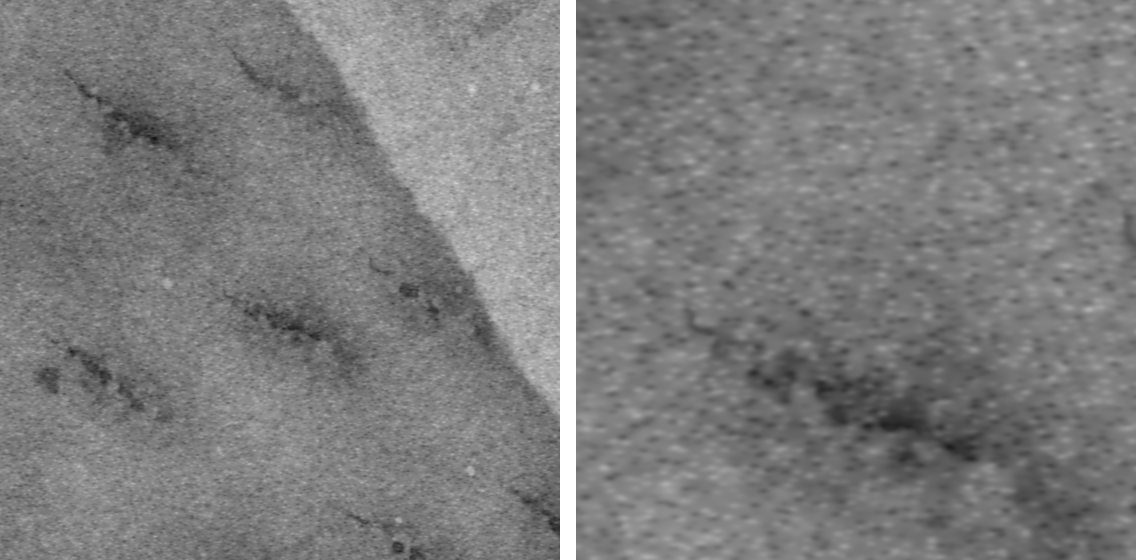
Left: the whole. Right: its middle third, enlarged.
This texture is drawn by a WebGL 2 fragment shader. Its source:

```glsl
#version 300 es
precision highp float;
// A grey, film-grained surface: a dark plain with frayed diagonal streaks
// meets a paler slope along a wavering diagonal edge. Layered sines give
// the soft tone; cellular spot noise gives the mottling and the grain.
uniform vec2 u_resolution;
out vec4 fragColor;

vec3 hash3(vec2 p) {
    vec3 q = fract(p.xyx * vec3(0.1031, 0.103, 0.0973));
    q += dot(q, q.yxz + 33.33);
    return fract((q.xxy + q.yzz) * q.zyx);
}

// Cellular noise: one soft spot of random sign and strength per cell.
float spotNoise(vec2 p) {
    vec2 cell = floor(p);
    float sum = 0.0;
    for (int y = -1; y <= 1; y++)
    for (int x = -1; x <= 1; x++) {
        vec2 id = cell + vec2(x, y);
        vec3 rnd = hash3(id + 100.0);
        vec2 d = p - id - rnd.xy;
        sum += (2.0 * rnd.z - 1.0) * exp(-5.0 * dot(d, d));
    }
    return sum;
}

// Broad drifting tone from turned and bent sines.
float softTone(vec2 p) {
    float sum = 0.0, amp = 0.5;
    for (int k = 0; k < 4; k++) {
        p = mat2(0.8, 0.6, -0.6, 0.8) * p * 1.7 + 1.3;
        sum += amp * sin(p.x + 1.5 * sin(p.y));
        amp *= 0.65;
    }
    return sum;
}

// Streaks on a jittered slanted lattice: a sharp head, then a smoky tail.
float streaks(vec2 p, float mottle, float fray) {
    float dark = 0.0;
    for (int j = 0; j < 3; j++)
    for (int i = -1; i < 2; i++) {
        vec3 rnd = hash3(vec2(i, j) + 7.0);
        vec2 head = vec2(0.07, 0.89) + float(i) * vec2(0.27, 0.08)
                  + float(j) * vec2(0.26, -0.4) + (rnd.xy - 0.5) * 0.05;
        float angle = -0.5 - 0.18 * rnd.z;
        vec2 dir = vec2(cos(angle), sin(angle));
        vec2 q = p - head;
        float along = dot(q, dir);
        float across = dot(q, vec2(-dir.y, dir.x)) + 0.012 * mottle
                     + 0.012 * fray + 0.006 * sin(along * 24.0 + 6.0 * rnd.x);

        // The core breaks up into fragments as it widens.
        float width = 0.004 + 0.04 * clamp(along, 0.0, 0.3);
        float reach = smoothstep(-0.01, 0.08, along)
                    * (1.0 - smoothstep(0.16, 0.38, along));
        float broken = smoothstep(-0.5, 0.3, fray + 0.4 * mottle);
        float core = exp(-pow(across / width, 2.0)) * reach * broken;

        // A side branch leaves the core part of the way along.
        float fork = across - (rnd.y - 0.3) * 0.7 * (along - 0.09);
        float branch = exp(-pow(fork / 0.007, 2.0))
                     * smoothstep(0.08, 0.11, along)
                     * (1.0 - smoothstep(0.15, 0.25, along)) * broken;

        vec2 tail = vec2(along - 0.23, across) / vec2(0.13, 0.065);
        float smoke = exp(-dot(tail, tail))
                    * max(0.9 + 0.9 * mottle + 0.9 * fray, 0.0);
        dark += (0.75 + 0.5 * rnd.y)
              * (0.14 * core + 0.06 * branch + 0.125 * smoke);
    }
    return dark;
}

// Rare bright flecks, one at most per coarse cell.
float flecks(vec2 p) {
    vec2 g = p * 9.0;
    vec3 rnd = hash3(floor(g) + 31.0);
    float d = length(fract(g) - 0.3 - 0.4 * rnd.xy);
    return step(0.91, rnd.z) * (1.0 - smoothstep(0.02, 0.06 + 0.08 * rnd.x, d));
}

void main() {
    vec2 p = gl_FragCoord.xy / u_resolution.y;
    float tone = softTone(p * 3.0);
    float mottle = spotNoise(p * 15.0);
    float fray = spotNoise(p * 42.0);
    float crumbs = spotNoise(p * 80.0 + 20.0);
    float ragged = fray + 0.6 * crumbs;

    // Signed distance from the diagonal edge, positive on the pale slope.
    float edge = 0.84 * (p.x - 0.514 - 0.644 * (1.0 - p.y))
               + 0.008 * sin(p.y * 19.0 + 1.0) + 0.006 * mottle + 0.006 * ragged;

    // Dark plain, deepest beside the edge, with one round pit.
    float plain = 0.495 + 0.05 * tone + 0.03 * mottle + 0.022 * ragged;
    plain -= 0.05 * exp(-pow(edge / 0.07, 2.0));
    plain -= min(streaks(p, mottle, ragged), 0.27);
    float pit = length(p - vec2(0.083, 0.328)) + 0.01 * ragged;
    plain -= 0.22 * (1.0 - smoothstep(0.006, 0.034, pit));

    // Pale slope, dulled by patches away from the edge.
    float patches = smoothstep(-0.3, 0.6, 0.6 * tone + mottle + 0.7 * ragged);
    float slope = 0.645 + 0.03 * mottle + 0.035 * ragged;
    slope -= smoothstep(0.06, 0.3, edge) * (0.05 + 0.15 * patches);

    float grey = mix(plain, slope, smoothstep(-0.011, 0.011, edge));
    grey += 0.16 * flecks(p);

    // Grain, drawn out sideways.
    grey += 0.1 * spotNoise(p * vec2(130.0, 240.0));
    grey += 0.055 * spotNoise(p * vec2(65.0, 115.0) + 50.0);
    fragColor = vec4(vec3(clamp(grey, 0.0, 1.0)), 1.0);
}
```
